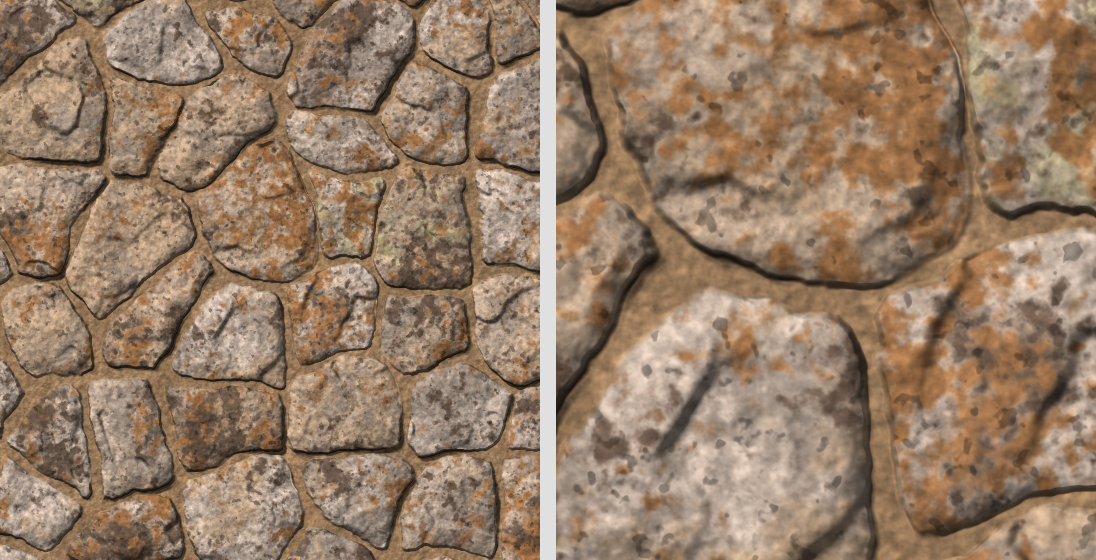
Left, the full canvas; right, a detail of the centre.
A Shadertoy shader for this texture:

```glsl
// Fieldstone wall: close-set, weathered stones of mixed size in sandy mortar.
// A weighted Voronoi diagram lays out the stones; fractal noise gives them
// relief and mineral stains, and a light from the upper left shades them.
const float STONES_PER_HEIGHT = 5.9;
const vec3 LIGHT = vec3(-0.40, 0.55, 0.73);
const vec3 PALE_GREY = vec3(0.72, 0.65, 0.595);
const vec3 MID_GREY = vec3(0.55, 0.495, 0.45);
const vec3 TAN = vec3(0.67, 0.56, 0.45);
const vec3 RUST = vec3(0.57, 0.38, 0.22);
const vec3 UMBER = vec3(0.32, 0.25, 0.20);
const vec3 LICHEN = vec3(0.62, 0.58, 0.43);
const vec3 MORTAR = vec3(0.58, 0.46, 0.34);
struct Stone { vec2 id; float inside; };  // inside: distance in from the rim

vec3 hash3(vec2 p) {
    vec3 q = fract(p.xyx * vec3(0.1031, 0.1030, 0.0973));
    q += dot(q, q.yxz + 33.33);
    return fract((q.xxy + q.yzz) * q.zyx);
}
float noise(vec2 p) {
    vec2 i = floor(p), f = fract(p);
    f = f * f * (3.0 - 2.0 * f);
    float low = mix(hash3(i).x, hash3(i + vec2(1, 0)).x, f.x);
    float high = mix(hash3(i + vec2(0, 1)).x, hash3(i + vec2(1, 1)).x, f.x);
    return mix(low, high, f.y);
}
float fbm(vec2 p, int octaves) {
    float sum = 0.0, amp = 0.5;
    for (int i = 0; i < octaves; i++, amp *= 0.5) {
        p = mat2(1.6, 1.2, -1.2, 1.6) * p + 7.3;
        sum += amp * noise(p * 0.5);
    }
    return sum;
}
// Cleaved faces: softly joined planes, each with a random tilt
float facets(vec2 p) {
    float sum = 0.0, total = 0.0;
    for (int k = 0; k < 9; k++) {
        vec2 cell = floor(p) + vec2(k % 3 - 1, k / 3 - 1);
        vec3 h = hash3(cell + 9.0);
        vec2 d = p - cell - h.xy;
        float weight = exp(-16.0 * dot(d, d));
        sum += weight * (dot(d, hash3(cell + 51.0).xy - 0.5) + 0.25 * h.z);
        total += weight;
    }
    return sum / (total + 1e-5);
}
// Stone centre in xy, growth weight in z
vec3 seed(vec2 cell) {
    vec3 h = hash3(cell + 60.0);
    return vec3(cell + 0.5 + 0.74 * (h.xy - 0.5), 0.22 * h.z);
}
float power(vec2 p, vec3 s) { return dot(p - s.xy, p - s.xy) - s.z; }

Stone findStone(vec2 p) {
    p += 0.20 * (vec2(noise(p * 1.9), noise(p * 1.9 + 31.0)) - 0.5);
    vec2 base = floor(p), id = base;
    float best = 1e3, sum = 0.0;
    for (int k = 0; k < 25; k++) {
        vec2 cell = base + vec2(k % 5 - 2, k / 5 - 2);
        float d = power(p, seed(cell));
        if (d < best) { best = d; id = cell; }
    }
    // Soft minimum over all the sides rounds the corners
    vec2 centre = seed(id).xy;
    for (int k = 0; k < 25; k++) {
        vec2 cell = base + vec2(k % 5 - 2, k / 5 - 2);
        if (cell == id) continue;
        vec3 s = seed(cell);
        sum += exp(-24.0 * (power(p, s) - best) / (2.0 * distance(s.xy, centre)));
    }
    float gap = mix(0.022, 0.058, hash3(id + 5.0).x);
    float chipping = 0.11 * (fbm(p * 5.0, 4) - 0.46);
    return Stone(id, -log(sum) / 24.0 - gap + chipping);
}
float stoneMask(float inside) { return smoothstep(-0.012, 0.014, inside); }

float relief(vec2 p, Stone s) {
    vec2 q = p + s.id * 7.0;
    float bevel = mix(0.025, 0.13, noise(p * 2.7 + 3.0));
    float rock = 0.025 + 0.065 * (1.0 - exp(-max(s.inside, 0.0) / bevel));
    rock += 0.085 * fbm(q * 2.5, 5) + 0.013 * fbm(q * 20.0, 3);
    rock += 0.13 * facets(q * 2.3 + 0.6 * fbm(q * 3.0, 3));
    float sand = 0.045 + 0.016 * fbm(p * 22.0, 3);
    return mix(sand, rock, stoneMask(s.inside));
}
vec3 stain(vec3 col, vec3 tint, vec2 q, float bias) {
    return mix(col, tint, 0.82 * smoothstep(0.54, 0.84, fbm(q, 5) + bias));
}
// Base tint per stone, then ragged blotches, rust, dark crust and lichen
vec3 stoneColor(vec2 p, vec2 id) {
    vec3 kind = hash3(id + 17.0), amount = hash3(id + 41.0);
    float a = 6.283 * kind.x, ragged = 1.1 * (fbm(p * 13.0, 4) - 0.47);
    vec2 q = mat2(cos(a), sin(a), -sin(a), cos(a)) * p;
    q = q * vec2(1.0, 1.0 + 0.8 * kind.z) + id * 5.0;
    vec3 col = mix(PALE_GREY, TAN, 0.9 * smoothstep(0.45, 0.95, kind.y));
    col = stain(col, MID_GREY, q * 2.2 + 9.0, 0.7 * ragged + 0.08 + 0.2 * kind.z);
    col = stain(col, TAN, q * 1.7 + 23.0, 0.05 + 0.5 * ragged);
    col = stain(col, LICHEN, q * 2.6 + 90.0, 0.9 * step(0.9, amount.z) - 0.8);
    col = stain(col, RUST, q * 1.9 + 47.0, ragged - 0.04 + 0.2 * smoothstep(0.5, 1.0, amount.x));
    return stain(col, UMBER, q * 2.1 + 71.0, -ragged - 0.08 + 0.24 * smoothstep(0.6, 1.0, amount.y));
}
// Shadow thrown on the mortar by stones standing toward the light
float castShadow(vec2 p) {
    float shade = 0.0, reach = mix(-0.03, 0.10, noise(p * 1.7 + 83.0));
    for (float t = 0.02; t < 0.08; t += 0.024) {
        float blocker = stoneMask(findStone(p + normalize(LIGHT.xy) * t).inside);
        shade = max(shade, blocker * smoothstep(-0.02, 0.02, reach - t));
    }
    return shade;
}
void mainImage(out vec4 fragColor, in vec2 fragCoord) {
    vec2 p = fragCoord / iResolution.y * STONES_PER_HEIGHT + 20.0, e = vec2(0.012, 0.0);
    Stone s = findStone(p);
    float mask = stoneMask(s.inside), h = relief(p, s);
    // Surface colour with mineral grain and dark pits
    vec3 col = mix(MORTAR * (0.84 + 0.34 * fbm(p * 5.0, 4)), stoneColor(p, s.id), mask);
    col *= 1.0 + 0.55 * (fbm(p * 26.0, 3) - 0.44);
    col *= 1.0 - 0.30 * mask * smoothstep(0.60, 0.70, fbm(p * 17.0 + 5.0, 3));
    // Slope lighting, normalised so that flat ground keeps its colour
    vec2 slope = vec2(relief(p + e.xy, findStone(p + e.xy)), relief(p + e.yx, findStone(p + e.yx))) - h;
    float lit = dot(normalize(vec3(-slope / e.x, 1.0)), LIGHT) / LIGHT.z;
    col *= 0.42 + 0.61 * clamp(lit, 0.0, 1.25);
    fragColor = vec4(col * (1.0 - 0.66 * castShadow(p) * (1.0 - mask)), 1.0);
}
```
